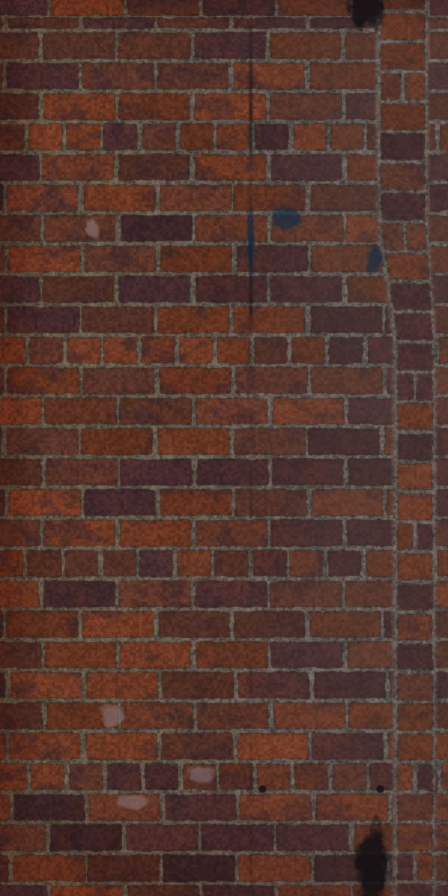
Write a Shadertoy shader that draws this texture.

```glsl
// Weathered brick wall in common bond with header courses, a toothed repair strip, stains and soot.

// Lengths are in canvas widths; y runs from 0 at the top to 2 at the bottom.
const float COURSE = 0.0680;        // height of one course with its joint
const float FIRST_COURSE = 0.0677;  // top of the first full course
const float CUT_TOP = 0.0350;       // top of the thin cut course
const float STRETCHER = 0.1690;     // length of a long brick with its joint
const float HEADER = 0.0840;        // length of a short brick with its joint
const float HEADER_EVERY = 7.0;     // courses between header courses
const float JOINT = 0.0105;         // mortar width
const float CORNER = 0.0040;        // brick corner radius
const float RAGGED = 0.0032;        // roughness of brick edges
const float STRIP_COURSE = 0.0670;  // course height in the repair strip

const vec3 RUST = vec3(0.43, 0.205, 0.115);
const vec3 BROWN = vec3(0.335, 0.185, 0.145);
const vec3 PLUM = vec3(0.225, 0.135, 0.160);
const vec3 OXBLOOD = vec3(0.25, 0.10, 0.07);
const vec3 MORTAR_WARM = vec3(0.39, 0.345, 0.285);
const vec3 MORTAR_GREY = vec3(0.39, 0.355, 0.335);
const vec3 HAZE = vec3(0.34, 0.27, 0.25);
const vec3 SOOT = vec3(0.07, 0.06, 0.08);
const vec3 BLUE_PAINT = vec3(0.06, 0.17, 0.27);
const vec3 LIME = vec3(0.55, 0.49, 0.50);

float hash(vec2 p) {
    vec3 q = fract(p.xyx * vec3(0.1031, 0.1030, 0.0973));
    q += dot(q, q.yzx + 33.33);
    return fract((q.x + q.y) * q.z);
}

float noise(vec2 p) {
    vec2 i = floor(p), f = fract(p);
    f = f * f * (3.0 - 2.0 * f);
    return mix(mix(hash(i), hash(i + vec2(1, 0)), f.x),
               mix(hash(i + vec2(0, 1)), hash(i + vec2(1, 1)), f.x), f.y);
}

float fbm(vec2 p) {
    float sum = 0.0, amp = 0.5;
    for (int i = 0; i < 4; i++) {
        sum += amp * noise(p);
        p = p * 2.03 + 17.3;
        amp *= 0.5;
    }
    return sum / 0.9375;
}

float roundBox(vec2 p, vec2 halfSize) {
    vec2 d = abs(p) - halfSize + CORNER;
    return length(max(d, 0.0)) + min(max(d.x, d.y), 0.0) - CORNER;
}

// Soft elliptical blot with a broken outline
float blot(vec2 p, vec2 center, vec2 radius) {
    float r = length((p - center) / radius) + 0.9 * (fbm(p * 45.0) - 0.5);
    return 1.0 - smoothstep(0.55, 1.1, r);
}

// Both brick fields return (signed distance, brick id)
vec3 wallBricks(vec2 p) {
    if (p.x > 0.96) p.x -= 1.0;
    if (p.y < CUT_TOP) p.y += 2.0;
    float row = floor((p.y - FIRST_COURSE) / COURSE);
    float top = FIRST_COURSE + row * COURSE, height = COURSE;
    if (row < 0.0) { top = CUT_TOP; height = FIRST_COURSE - CUT_TOP; }
    bool headers = mod(row, HEADER_EVERY) == 3.0;
    float len = headers ? HEADER : STRETCHER;
    float start = headers ? 0.057 : (mod(row, 2.0) == 0.0 ? 0.094 : 0.012);
    start += 0.007 * (hash(vec2(row + 9.0, 4.0)) - 0.5) + 0.012 * smoothstep(1.3, 1.9, p.y);
    float col = floor((p.x - start) / len);
    vec2 local = p - vec2(start + (col + 0.5) * len, top + 0.5 * height);
    local.x += 0.004 * (hash(vec2(col + 40.0, row + 7.0)) - 0.5);
    return vec3(roundBox(local, 0.5 * (vec2(len, height) - JOINT)), col + 20.0, row + 20.0);
}

vec3 stripBricks(vec2 p, float left, float right) {
    float row = floor((p.y - 0.093) / STRIP_COURSE);
    float parts = hash(vec2(row + 31.0, 8.0)) > 0.8 ? 2.0 : 1.0;
    float len = (right - left) / parts;
    float col = clamp(floor((p.x - left) / len), 0.0, parts - 1.0);
    vec2 local = p - vec2(left + (col + 0.5) * len, 0.093 + (row + 0.5) * STRIP_COURSE);
    return vec3(roundBox(local, 0.5 * (vec2(len, STRIP_COURSE) - JOINT)), col + 70.0, row + 50.0);
}

vec3 masonry(vec3 brick, vec2 p, float blur, float haze) {
    float pick = hash(brick.yz), grain = fbm(p * 150.0) - 0.5;
    vec3 clay = mix(BROWN, RUST, smoothstep(0.1, 0.8, hash(brick.zy + 3.7)));
    float plum = smoothstep(0.68, 0.82, pick + 0.13 * smoothstep(0.45, 0.9, p.x));
    clay = mix(clay, PLUM, plum * (0.65 + 0.35 * noise(p * 35.0)));
    clay *= 0.86 + 0.28 * hash(brick.yz + 11.0);
    clay = mix(clay, PLUM, 0.55 * smoothstep(0.5, 0.75, fbm(p * vec2(18.0, 30.0) + 5.0)));
    clay *= 1.0 + 0.65 * grain;
    clay = mix(clay, HAZE, haze);
    vec3 mortar = mix(MORTAR_WARM, MORTAR_GREY, smoothstep(0.1, 0.8, p.x));
    mortar *= 0.96 + 0.8 * grain + 0.25 * (fbm(p * 14.0) - 0.5);
    float d = brick.x + RAGGED * (noise(p * 90.0) + noise(p * 32.0) - 1.0);
    vec3 color = mix(clay, mortar, smoothstep(-blur, blur, d));
    return color * (1.0 - 0.22 * exp(-abs(d) / 0.0018)); // shaded arris
}

void mainImage(out vec4 fragColor, in vec2 fragCoord) {
    vec2 uv = fragCoord / iResolution.xy;
    vec2 p = vec2(uv.x, 2.0 * (1.0 - uv.y));
    float px = 1.0 / iResolution.x;

    // Main wall, hazier toward the upper right
    float haze = 0.12 + 0.33 * smoothstep(0.45, 0.85, p.x) * (1.0 - 0.4 * smoothstep(1.0, 1.9, p.y));
    vec3 color = masonry(wallBricks(p), p, px + 0.0008, haze);

    // Repair strip with softly blended sides
    float bend = smoothstep(0.45, 0.8, p.y);
    float left = mix(0.846, 0.883, bend), right = mix(0.953, 0.970, bend);
    float strip = smoothstep(left - 0.014, left + 0.002, p.x) * (1.0 - smoothstep(right - 0.003, right + 0.009, p.x));
    color = mix(color, masonry(stripBricks(p, left, right), p, px + 0.0025, 0.32), strip);

    // Hanging drip line, paint, lime and soot
    float drip = exp(-pow((p.x - 0.56) / 0.0045, 2.0)) * (1.0 - 0.7 * smoothstep(0.6, 0.9, p.y));
    color = mix(color, SOOT, 0.6 * drip * smoothstep(0.2, 0.7, noise(p * vec2(3.0, 16.0))));
    float paint = max(blot(p, vec2(0.64, 0.49), vec2(0.035, 0.028)), blot(p, vec2(0.835, 0.58), vec2(0.02, 0.035)));
    paint = max(paint, blot(p, vec2(0.56, 0.53), vec2(0.008, 0.09)));
    color = mix(color, BLUE_PAINT, 0.65 * paint);
    float lime = max(blot(p, vec2(0.208, 0.512), vec2(0.016, 0.028)), blot(p, vec2(0.25, 1.60), vec2(0.03, 0.025)));
    lime = max(lime, max(blot(p, vec2(0.445, 1.73), vec2(0.035, 0.02)), blot(p, vec2(0.30, 1.79), vec2(0.045, 0.018))));
    color = mix(color, LIME, 0.55 * lime);
    float soot = max(blot(p, vec2(0.82, 0.015), vec2(0.045, 0.05)), blot(p, vec2(0.83, 1.94), vec2(0.04, 0.11)));
    for (float x = 0.586; x < 0.9; x += 0.263) // anchor holes
        soot = max(soot, 1.0 - smoothstep(0.006, 0.011, length(p - vec2(x, 1.761))));
    color = mix(color, SOOT, 0.85 * soot);

    // Damp, redder margins at the left, foot and top
    float damp = max(1.0 - smoothstep(0.0, 0.12, p.x), 0.7 * smoothstep(1.65, 2.0, p.y) * (1.0 - 0.5 * p.x));
    damp = max(damp, 0.6 * (1.0 - smoothstep(0.0, 0.09, p.y)));
    color = mix(color, color * OXBLOOD / BROWN, 0.6 * damp);
    fragColor = vec4(color, 1.0);
}
```
